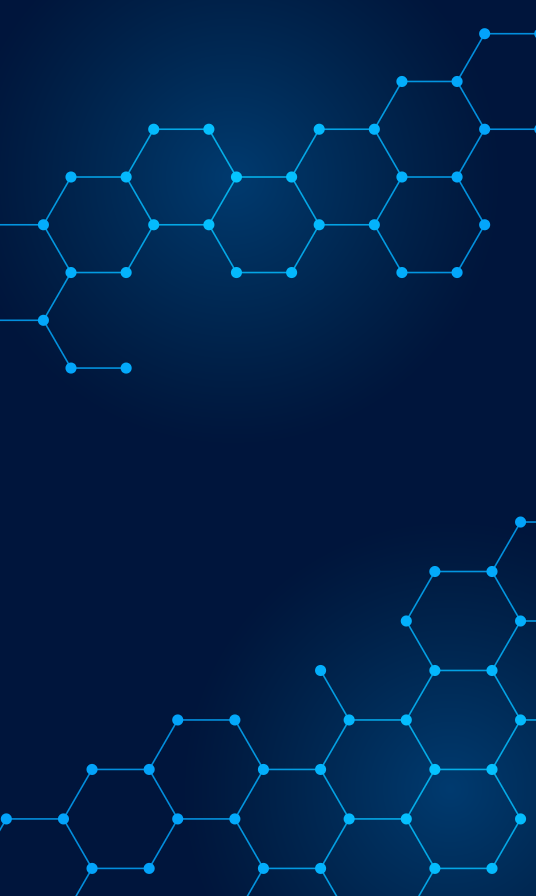
A Shadertoy shader for this background:

```glsl
// Two glowing hexagonal molecule networks on a deep navy backdrop.

// Distance from p to the segment a-b.
float segmentDistance(vec2 p, vec2 a, vec2 b) {
    vec2 ab = b - a;
    return length(p - a - ab * clamp(dot(p - a, ab) / dot(ab, ab), 0.0, 1.0));
}

vec2 hexCorner(int k) {
    float angle = radians(60.0 * float(k));
    return vec2(cos(angle), sin(angle));
}

// Distances to the bonds (x) and atoms (y) of a unit hexagon.
// Bit k of edges keeps the side that runs from corner k to corner k + 1.
vec2 hexagon(vec2 p, int edges) {
    vec2 nearest = vec2(1e3);
    for (int k = 0; k < 6; k++) {
        if ((edges >> k & 1) == 0) continue;
        vec2 a = hexCorner(k), b = hexCorner(k + 1);
        float atom = min(length(p - a), length(p - b));
        nearest = min(nearest, vec2(segmentDistance(p, a, b), atom));
    }
    return nearest;
}

// Centre of a honeycomb cell; column + row is always even.
vec2 cellCentre(int column, int row) {
    return vec2(1.5 * float(column), 0.5 * sqrt(3.0) * float(row));
}

// Whole hexagons: each column holds a bit mask of its rows, both from -1.
vec2 network(vec2 p, int columns[7]) {
    vec2 nearest = vec2(1e3);
    for (int c = 0; c < 7; c++)
        for (int r = 0; r < 7; r++)
            if ((columns[c] >> r & 1) == 1)
                nearest = min(nearest, hexagon(p - cellCentre(c - 1, r - 1), 63));
    return nearest;
}

float glowAt(vec2 p, vec2 centre) {
    return max(0.0, 1.0 - length(p - centre) / 0.5);
}

void mainImage(out vec4 fragColor, in vec2 fragCoord) {
    float pixel = 1.0 / iResolution.x;
    vec2 p = fragCoord * pixel;

    // Backdrop: blue rises more slowly than green at the rim of each glow
    float glow = max(glowAt(p, vec2(0.435, 1.34)), glowAt(p, vec2(0.84, 0.20)));
    vec3 color = vec3(0.0, 0.083, 0.235)
               + vec3(0.0, 0.145, 0.20) * pow(vec3(glow), vec3(1.0, 1.05, 1.25));

    // Upper network with one open chain
    float upperSide = 0.1029;
    vec2 q = (p - vec2(0.1839, 1.2523)) / upperSide;
    vec2 upper = network(q, int[7](1, 2, 4, 2, 4, 10, 16));
    upper = min(upper, hexagon(q - cellCentre(0, -2), 24));

    // Lower network with two loose bonds
    float lowerSide = 0.1066;
    q = (p - vec2(0.225, 0.1438)) / lowerSide;
    vec2 lower = network(q, int[7](1, 2, 4, 2, 5, 42, 80));
    lower = min(lower, hexagon(q - cellCentre(3, 3), 8));
    lower = min(lower, hexagon(q - cellCentre(1, -1), 32));

    // Bonds, then atoms, brighter inside the glow
    vec2 nearest = min(upper * upperSide, lower * lowerSide);
    vec2 cover = clamp(0.5 + (vec2(0.0015, 0.0103) - nearest) / pixel, 0.0, 1.0);
    vec3 ink = mix(vec3(0.01, 0.64, 0.98), vec3(0.02, 0.78, 1.0), glow);
    color = mix(color, ink, 0.85 * cover.x);
    color = mix(color, ink, cover.y);

    fragColor = vec4(color, 1.0);
}
```
